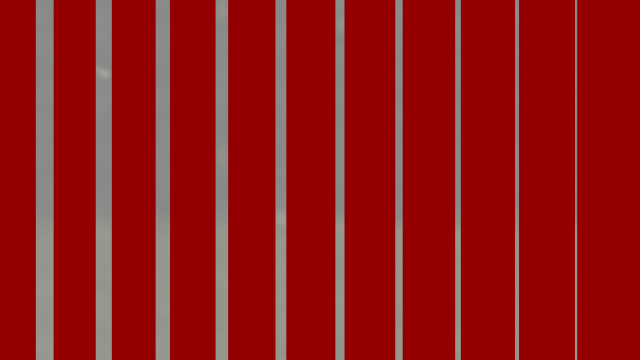
Reproduce this pattern procedurally as a Shadertoy shader.

```glsl
const vec3 RED = vec3(0.58, 0.0, 0.0);
const vec3 COOL_GRAY = vec3(0.54, 0.545, 0.535);
const vec3 WARM_GRAY = vec3(0.585, 0.59, 0.553);
const vec3 HAZE = vec3(0.66, 0.64, 0.61);
const int GAP_COUNT = 10;

vec2 hashGradient(vec2 cell) {
    float angle = 6.2832 * fract(sin(dot(cell, vec2(127.1, 311.7))) * 43758.5);
    return vec2(cos(angle), sin(angle));
}

float cornerNoise(vec2 cell, vec2 local, vec2 corner) {
    return dot(hashGradient(cell + corner), local - corner);
}

float gradientNoise(vec2 p) {
    vec2 cell = floor(p);
    vec2 local = p - cell;
    vec2 fade = local * local * local * (local * (local * 6.0 - 15.0) + 10.0);
    float low = mix(cornerNoise(cell, local, vec2(0, 0)),
                    cornerNoise(cell, local, vec2(1, 0)), fade.x);
    float high = mix(cornerNoise(cell, local, vec2(0, 1)),
                     cornerNoise(cell, local, vec2(1, 1)), fade.x);
    return mix(low, high, fade.y);
}

float cloudNoise(vec2 p) {
    float sum = 0.0;
    float amplitude = 0.5;
    for (int octave = 0; octave < 3; octave++) {
        sum += amplitude * gradientNoise(p);
        p = p * 2.03 + 7.1;
        amplitude *= 0.5;
    }
    return sum;
}

float softSpot(vec2 p, vec2 center, vec2 radius) {
    vec2 offset = (p - center) / radius;
    return exp(-dot(offset, offset));
}

// Coverage of one pixel by the span from left to right
float spanCoverage(float x, float left, float right, float pixel) {
    float overlap = min(x + 0.5 * pixel, right) - max(x - 0.5 * pixel, left);
    return clamp(overlap / pixel, 0.0, 1.0);
}

// Gaps have a slightly wider pitch on the left edge, so they narrow rightward
float gapMask(float x, float pixel) {
    float mask = 0.0;
    for (int i = 0; i < GAP_COUNT; i++) {
        float left = 0.0560 + 0.0936 * float(i);
        float right = 0.0838 + 0.0909 * float(i);
        mask = max(mask, spanCoverage(x, left, right, pixel));
    }
    return mask;
}

// Hazy gray backdrop: cool above, warm below, with pale wisps
vec3 backdrop(vec2 uv, float aspect) {
    vec2 p = vec2(uv.x * aspect, uv.y);
    float clouds = cloudNoise(p * vec2(9.0, 13.0));
    float horizon = 0.385 + 0.03 * clouds;
    vec3 color = mix(WARM_GRAY, COOL_GRAY, smoothstep(-0.05, 0.04, uv.y - horizon));
    color += 0.035 * clouds;

    float wisps = 0.9 * softSpot(uv, vec2(0.164, 0.795), vec2(0.009, 0.014));
    wisps += 0.5 * softSpot(uv, vec2(0.153, 0.807), vec2(0.006, 0.009));
    wisps += 0.65 * softSpot(uv, vec2(0.440, 0.394), vec2(0.016, 0.022));
    wisps += 0.30 * softSpot(uv, vec2(0.532, 0.370), vec2(0.014, 0.018));
    wisps += 0.30 * softSpot(uv, vec2(0.347, 0.570), vec2(0.009, 0.030));
    wisps += 0.25 * softSpot(uv, vec2(0.347, 0.970), vec2(0.010, 0.030));
    wisps += 0.25 * softSpot(uv, vec2(0.534, 0.930), vec2(0.007, 0.020));
    return mix(color, HAZE, min(wisps, 1.0));
}

void mainImage(out vec4 fragColor, in vec2 fragCoord) {
    vec2 uv = fragCoord / iResolution.xy;
    float aspect = iResolution.x / iResolution.y;
    float gap = gapMask(uv.x, 1.0 / iResolution.x);
    fragColor = vec4(mix(RED, backdrop(uv, aspect), gap), 1.0);
}
```
